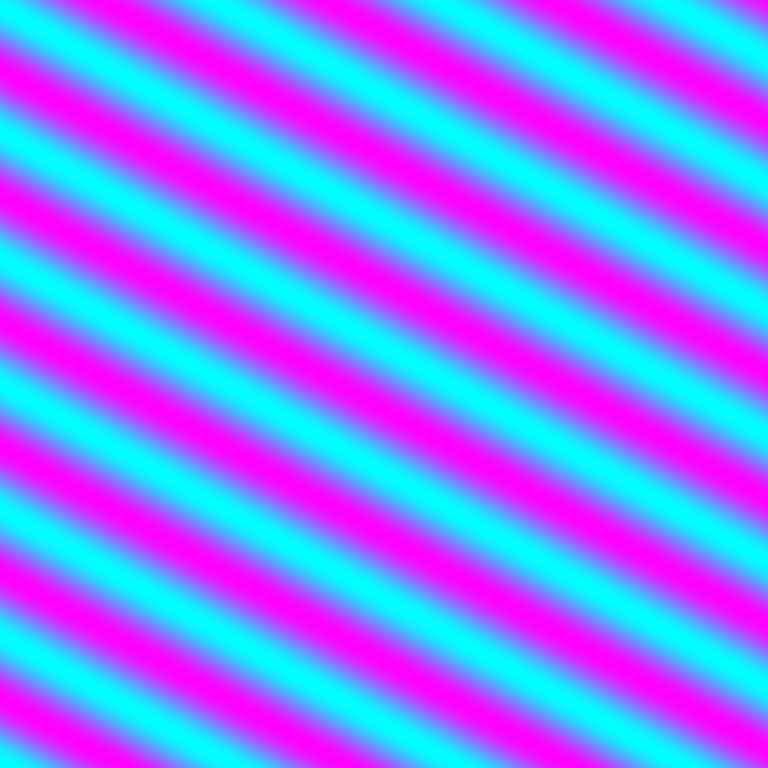
Write a Shadertoy shader that draws this pattern.

```glsl
#define BAND_COUNT 7.0
#define BAND_ANGLE 29.2
#define BAND_PHASE 0.06
#define CREST_COLOR vec3(0.0, 1.0, 1.0)
#define TROUGH_COLOR vec3(1.0, 0.0, 1.0)

const float TAU = 6.2831853;

// Smooth wave from 0 to 1 that peaks at whole numbers
float wave(float cycles) {
    return 0.5 + 0.5 * cos(TAU * cycles);
}

void mainImage(out vec4 fragColor, in vec2 fragCoord) {
    vec2 uv = fragCoord / iResolution.y;

    // Distance across the bands, counted in repeats
    float angle = radians(BAND_ANGLE);
    vec2 across = vec2(sin(angle), cos(angle));
    float cycles = BAND_COUNT * dot(uv, across) - BAND_PHASE;

    // Blend the two band colours
    vec3 color = mix(TROUGH_COLOR, CREST_COLOR, wave(cycles));
    fragColor = vec4(color, 1.0);
}
```
